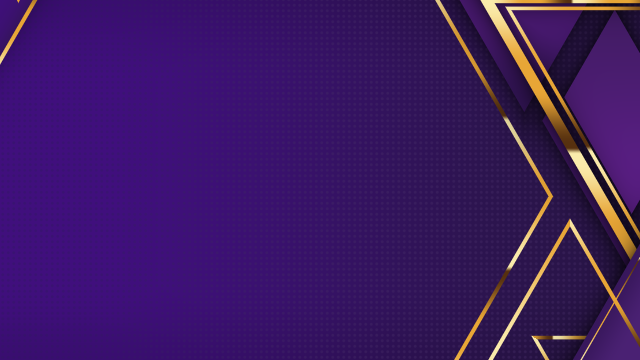
This background is drawn by a WebGL 2 fragment shader. Its source:

```glsl
#version 300 es
precision highp float;
// Violet backdrop with a fine dot grid, framed by gold lines and dark panels.
// Every edge is level or tilted 60 degrees, so each shape is built from three
// coordinates: a (across falling edges), b (across rising edges) and y.

#define DOT_PITCH 0.1375
#define DOT_MIX 0.42
#define LINE_HALF 0.05
#define SHADOW_WIDTH 0.28
#define VIOLET vec3(0.25, 0.06, 0.49)
#define DUSK vec3(0.165, 0.08, 0.29)
#define PANEL_DARK vec3(0.20, 0.08, 0.34)
#define PANEL_LIGHT vec3(0.36, 0.12, 0.53)
#define GOLD_PALE vec3(0.98, 0.92, 0.67)
#define GOLD_MID vec3(0.91, 0.65, 0.21)
#define GOLD_DEEP vec3(0.34, 0.19, 0.06)

uniform vec2 u_resolution;
out vec4 fragColor;

float pixel; // size of one pixel in scene units

float cover(float d) {
    return clamp(0.5 - d / pixel, 0.0, 1.0);
}

// Metallic ramp: pale, amber, brown, then a quick return to pale.
vec3 gold(float t) {
    float f = fract(t);
    vec3 c = mix(GOLD_PALE, GOLD_MID, smoothstep(0.05, 0.45, f));
    c = mix(c, GOLD_DEEP, smoothstep(0.6, 0.94, f));
    return mix(c, GOLD_PALE, smoothstep(0.96, 1.0, f));
}

vec3 paint(vec3 base, float d, vec3 color) {
    return mix(base, color, cover(d));
}

// Filled shape that darkens what lies around it.
vec3 panel(vec3 base, float d, vec3 color, float shade) {
    base *= 1.0 - shade * exp(-max(d, 0.0) / SHADOW_WIDTH);
    return paint(base, d, color);
}

vec3 background(vec2 p) {
    vec3 c = mix(VIOLET, DUSK, smoothstep(2.5, 14.5, p.x));
    c *= 1.0 - 0.12 * smoothstep(2.5, 5.0, abs(p.y - 4.5));
    vec2 cell = (fract(p / DOT_PITCH) - 0.5) * DOT_PITCH;
    float dots = 1.0 - smoothstep(0.015, 0.055, length(cell));
    vec3 dotColor = mix(vec3(0.19, 0.09, 0.38), vec3(0.27, 0.17, 0.40),
                        smoothstep(1.0, 10.0, p.x));
    return mix(c, dotColor, dots * DOT_MIX);
}

void main() {
    vec2 p = gl_FragCoord.xy / u_resolution * vec2(16.0, 9.0);
    pixel = 9.0 / u_resolution.y;
    float a = dot(p, vec2(0.866, 0.5));
    float b = dot(p, vec2(0.866, -0.5));
    float y = p.y;
    vec3 col = background(p);

    // Upper left corner: panel, edge line and small tip
    float corner = b + 3.74;
    col = panel(col, corner, mix(VIOLET, PANEL_DARK, exp(corner * 3.0)), 0.2);
    col = paint(col, abs(corner) - LINE_HALF, gold((y - 7.0) / 2.7));
    col = paint(col, abs(p.x - 0.46) * 0.866 - (y - 8.93) * 0.5, GOLD_MID);

    // Large chevron pointing right
    float upper = a - 13.97;
    float lower = b - 9.88;
    float sheen = upper > lower ? (5.98 - y) / 3.6 : (y - 2.35) / 3.6;
    col = paint(col, abs(max(upper, lower)) - LINE_HALF, gold(sheen));

    // Hanging triangle at the top
    vec3 fill = mix(PANEL_DARK, vec3(0.29, 0.10, 0.45), smoothstep(6.5, 8.5, y));
    col = panel(col, max(14.45 - a, b - 8.25), fill, 0.4);

    // Diamond on the right
    float diamond = max(max(15.5 - a, a - 17.69), max(8.93 - b, b - 11.85));
    fill = mix(PANEL_LIGHT, vec3(0.27, 0.11, 0.41), smoothstep(4.0, 8.5, y));
    col = panel(col, diamond, fill, 0.55);

    // Purple strip beside the broad gold band
    float strip = max(max(14.73 - a, a - 14.92), 8.75 - b);
    col = panel(col, strip, vec3(0.26, 0.09, 0.41), 0.3);

    // Broad gold band with its top bar, and the thin line inside it
    float band = max(14.9 - a, min(a - 15.17, 8.92 - y));
    bool onBar = 8.92 - y < a - 15.17;
    vec3 metal = gold(onBar ? (p.x - 14.35) / 2.2 : (5.15 - y) / 4.0);
    col = panel(col, band, metal, 0.45);
    float inner = min(a - 15.40, 8.79 - y);
    onBar = 8.79 - y < a - 15.40;
    metal = gold(onBar ? (p.x - 12.3) / 4.5 : (5.2 - y) / 4.0);
    col = paint(col, abs(inner) - 0.045, metal);

    // Small hanging triangle at the bottom
    float small = min(a - 11.85, 0.56 - y);
    onBar = 0.56 - y < a - 11.85;
    metal = gold(onBar ? (p.x - 13.85) / 1.5 : 0.3 - y * 0.5);
    col = paint(col, abs(small) - 0.045, metal);

    // Lower right panel with a hairline
    fill = mix(vec3(0.22, 0.09, 0.36), vec3(0.29, 0.13, 0.45), smoothstep(12.4, 13.4, b));
    col = panel(col, 12.4 - b, fill, 0.5);
    col = paint(col, abs(b - 12.58) - 0.016, gold(0.1 + y * 0.35));

    // Upright triangle outline
    float left = 10.62 - b;
    float right = a - 14.06;
    metal = gold(left > right ? 0.02 + y / 8.0 : (3.9 - y) / 4.0);
    col = paint(col, abs(max(left, right)) - LINE_HALF, metal);

    fragColor = vec4(col, 1.0);
}
```
